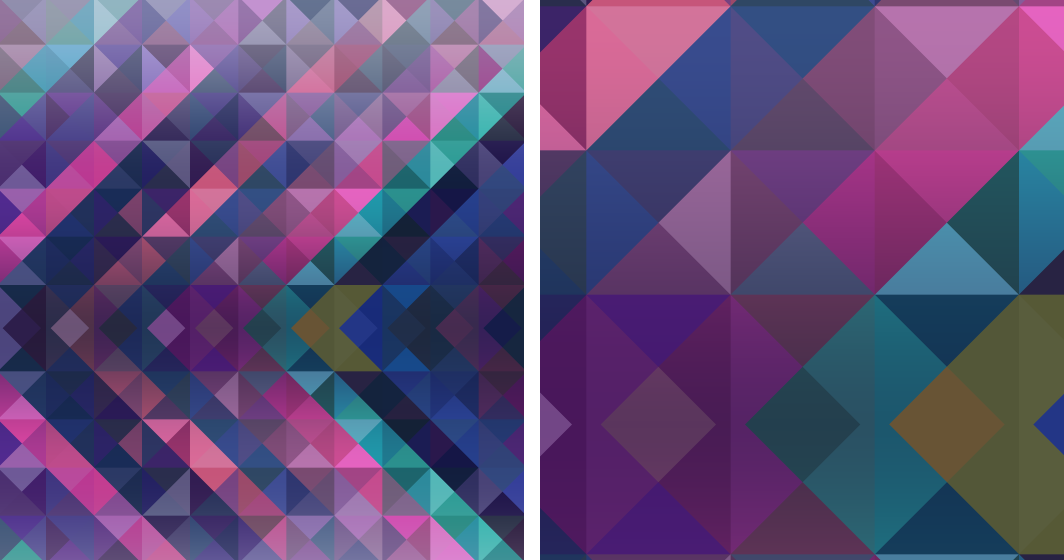
Left, the full canvas; right, a detail of the centre.
Write a WebGL 1 fragment shader that draws this background.

```glsl
precision highp float;
// Mirrored chevron bands of triangles, dark at the fold and misty far from it.

uniform vec2 u_resolution;

const float CELLS_PER_HEIGHT = 11.65;
const float FOLD_HEIGHT = 0.414;
const vec2 GRID_OFFSET = vec2(0.045, 0.1);
const int SAMPLES = 3;

const vec3 TEAL     = vec3(0.16, 0.63, 0.66);
const vec3 MAGENTA  = vec3(0.81, 0.29, 0.63);
const vec3 ROSE     = vec3(0.75, 0.30, 0.50);
const vec3 PLUM     = vec3(0.52, 0.15, 0.43);
const vec3 MAUVE    = vec3(0.53, 0.33, 0.56);
const vec3 VIOLET   = vec3(0.29, 0.19, 0.51);
const vec3 INDIGO   = vec3(0.20, 0.17, 0.39);
const vec3 SLATE    = vec3(0.24, 0.30, 0.51);
const vec3 BLUE     = vec3(0.20, 0.28, 0.58);
const vec3 NAVY     = vec3(0.16, 0.18, 0.40);
const vec3 MIDNIGHT = vec3(0.13, 0.12, 0.29);
const vec3 NIGHT    = vec3(0.12, 0.13, 0.28);
const vec3 MIST     = vec3(0.75, 0.75, 0.85);
const vec3 OLIVE    = vec3(0.39, 0.34, 0.22);
const vec3 PURPLE   = vec3(0.29, 0.10, 0.45);
const vec3 ROYAL    = vec3(0.08, 0.25, 0.56);

float hash(vec2 p) {
  return fract(sin(dot(p, vec2(127.1, 311.7))) * 4375.85);
}

// 1 when the integer-valued a equals b
float same(float a, float b) {
  return 1.0 - step(0.5, abs(a - b));
}

// Base colour of each diagonal band, from left to right
vec3 bandColor(float band) {
  if (band < -5.5) return MAUVE;
  if (band < -4.5) return TEAL;
  if (band < -2.5) return VIOLET;
  if (band < -1.5) return MAGENTA;
  if (band < -0.5) return NAVY;
  if (band < 0.5) return INDIGO;
  if (band < 1.5) return ROSE;
  if (band < 2.5) return SLATE;
  if (band < 3.5) return MAUVE;
  if (band < 4.5) return MAGENTA;
  if (band < 5.5) return TEAL;
  if (band < 6.5) return MIDNIGHT;
  if (band < 7.5) return BLUE;
  if (band < 8.5) return mix(BLUE, INDIGO, 0.5);
  if (band < 9.5) return PLUM;
  return MIDNIGHT;
}

// Night near the fold, mist far away
vec3 heightTone(vec3 color, float height) {
  color = mix(color, NIGHT, 0.68 * (1.0 - smoothstep(0.0, 3.0, height)));
  return mix(color, MIST, 0.64 * smoothstep(3.0, 7.0, height));
}

// Bright pieces beside the fold
vec3 foldAccent(vec3 color, float band, float row) {
  float atFold = same(row, 0.0);
  color = mix(color, OLIVE, 0.9 * atFold * same(band, 6.0));
  color = mix(color, PURPLE, 0.65 * atFold * same(band, 3.0));
  return mix(color, ROYAL, 0.7 * atFold * same(band, 7.0));
}

// Lightness and hue variation of one triangle
vec3 vary(vec3 color, vec2 id) {
  float light = hash(id + 3.7);
  float hue = hash(id + 9.2);
  color *= mix(0.78, 1.12, light);
  color += 0.035 * cos(6.283 * (hue + vec3(0.0, 0.33, 0.67)));
  return mix(color, vec3(0.85, 0.75, 0.85), 0.22 * step(0.86, light));
}

vec3 pattern(vec2 p) {
  vec2 grid = vec2(p.x, abs(p.y - FOLD_HEIGHT)) * CELLS_PER_HEIGHT + GRID_OFFSET;
  vec2 cell = floor(grid);
  vec2 local = grid - cell;

  // Both cell diagonals cut four triangles
  vec2 side = vec2(step(local.y, local.x), step(1.0, local.x + local.y));
  vec2 id = cell * 2.0 + side;
  float band = floor(grid.x - grid.y);

  float blend = 0.45 * step(0.82, hash(id));
  vec3 color = mix(bandColor(band), bandColor(band + 1.0), blend);
  color = heightTone(color, grid.y);
  color = foldAccent(color, band, cell.y);
  return vary(color, id);
}

void main() {
  // Average a small grid of samples for smooth edges
  vec3 sum = vec3(0.0);
  for (int y = 0; y < SAMPLES; y++) {
    for (int x = 0; x < SAMPLES; x++) {
      vec2 shift = (vec2(float(x), float(y)) + 0.5) / float(SAMPLES) - 0.5;
      sum += pattern((gl_FragCoord.xy + shift) / u_resolution.y);
    }
  }
  gl_FragColor = vec4(sum / float(SAMPLES * SAMPLES), 1.0);
}
```
